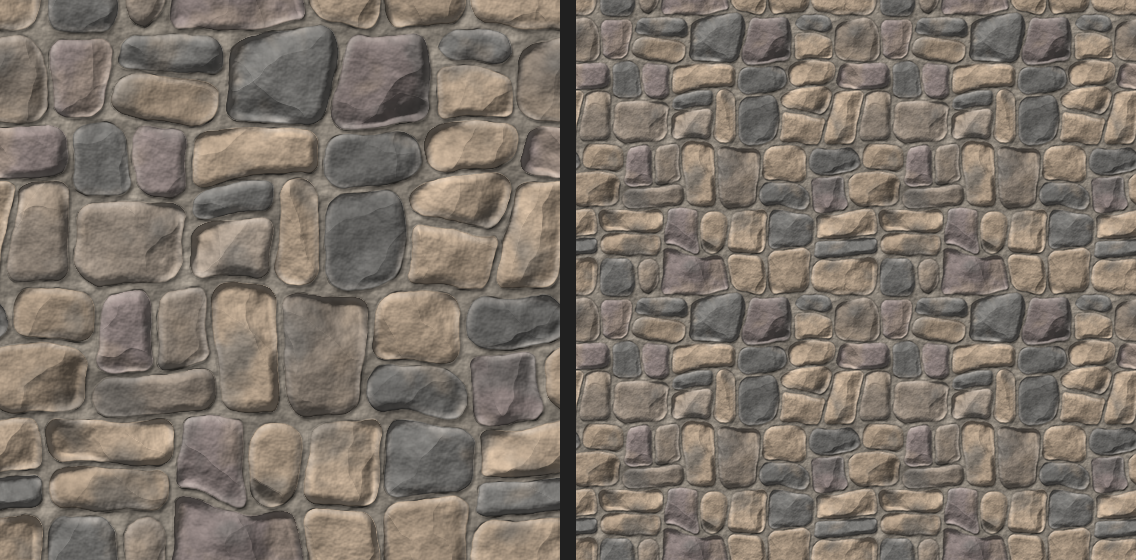
Left: one tile. Right: repeated 2 by 2.
Give the GLSL for this texture, as a WebGL 2 fragment shader.

```glsl
#version 300 es
precision highp float;
// Seamless wall of blocky, weathered field stones set in rough mortar.

uniform vec2 u_resolution;
out vec4 fragColor;

const float BANDS = 4.0;                          // main courses, each split further
const float SMALL_AREA = 0.020, LARGE_AREA = 0.052;
const float HALF_GAP = 0.0060;
const float BEVEL = 0.019, RISE = 0.0085;
const float FACET_SLOPE = 0.34;
const float STEP = 0.0015;                        // spacing of the slope samples
const uint SEED = 41u;
const vec3 LIGHT = vec3(-0.30, 0.56, 0.77);
const vec3 MORTAR = vec3(0.53, 0.50, 0.46);
const vec3 TAN = vec3(0.62, 0.55, 0.475);
const vec3 BROWN = vec3(0.54, 0.495, 0.45);
const vec3 SLATE = vec3(0.41, 0.405, 0.395);
const vec3 MAUVE = vec3(0.50, 0.455, 0.445);
const vec3 RIM = vec3(0.72, 0.69, 0.66);

struct Stone { float depth; uint id; vec2 local; };

uint hash(uvec2 v) {
  uint h = v.x * 1664525u + v.y * 22695477u + 101390u;
  h = (h ^ (h >> 16)) * 73244475u;
  h = (h ^ (h >> 15)) * 73244475u;
  return h ^ (h >> 16);
}

float random(uint id, uint channel) {
  return float(hash(uvec2(id, channel)) >> 8) / 16777216.0;
}

float cornerSlope(vec2 cell, vec2 offset, float period) {
  uvec2 c = uvec2(mod(cell, period));
  float angle = 6.28319 * random(hash(c), uint(period));
  return dot(vec2(cos(angle), sin(angle)), offset);
}

// Gradient noise that repeats over the unit square.
float noise(vec2 uv, float period) {
  vec2 p = uv * period, i = floor(p), f = p - i;
  vec2 w = f * f * f * (f * (f * 6.0 - 15.0) + 10.0), o = vec2(0, 1);
  float low = mix(cornerSlope(i, f, period), cornerSlope(i + o.yx, f - o.yx, period), w.x);
  float high = mix(cornerSlope(i + o, f - o, period), cornerSlope(i + 1.0, f - 1.0, period), w.x);
  return mix(low, high, w.y);
}

float fbm(vec2 uv, float period, int octaves) {
  float sum = 0.0, gain = 1.0;
  for (int i = 0; i < octaves; i++) {
    sum += gain * noise(uv, period);
    period *= 2.0;
    gain *= 0.5;
  }
  return sum;
}

float bandEdge(float row) {
  return (row + 0.4 * (random(uint(mod(row, BANDS)), SEED) - 0.5)) / BANDS;
}

// Cuts each band into stones by slanted random splits.
Stone findStone(vec2 uv) {
  vec2 p = uv + vec2(0.030, 0.045) * vec2(noise(uv, 3.0), noise(uv, 4.0))
              + 0.009 * vec2(noise(uv, 9.0), noise(uv, 10.0));
  float row = floor(p.y * BANDS);
  if (p.y < bandEdge(row)) row -= 1.0;
  else if (p.y >= bandEdge(row + 1.0)) row += 1.0;
  uint id = hash(uvec2(uint(mod(row, BANDS)), SEED + 1u));
  p.x = fract(p.x + random(id, 0u));

  vec2 lo = vec2(0.0, bandEdge(row)), hi = vec2(1.0, bandEdge(row + 1.0));
  vec2 fromLo = p - lo, fromHi = hi - p;
  for (int k = 0; k < 7; k++) {
    vec2 size = hi - lo, middle = 0.5 * (lo + hi);
    if (size.x * size.y < mix(SMALL_AREA, LARGE_AREA, random(id, 1u))) break;
    int axis = size.x > mix(0.85, 1.5, random(id, 10u)) * size.y ? 0 : 1;
    float cut = mix(lo[axis], hi[axis], mix(0.37, 0.63, random(id, 2u)));
    float slant = (random(id, 3u) - 0.5) * (axis == 0 ? 0.36 : 0.24);
    float side = p[axis] - cut - slant * (p[1 - axis] - middle[1 - axis]);
    if (side > 0.0) { lo[axis] = cut; fromLo[axis] = side; }
    else { hi[axis] = cut; fromHi[axis] = -side; }
    id = hash(uvec2(id, side > 0.0 ? 11u : 12u));
  }

  // Rounded corners and a worn outline.
  vec2 q = min(fromLo, fromHi) - HALF_GAP;
  float radius = mix(0.014, 0.042, random(id, 4u));
  float depth = radius - length(max(radius - q, 0.0)) + max(min(q.x, q.y) - radius, 0.0);
  depth += 0.005 * noise(uv, 20.0) + 0.0015 * noise(uv, 70.0);
  return Stone(depth, id, 0.5 * (fromLo - fromHi));
}

// Drop beyond a wavy crease, as if a piece had been struck off.
float facet(vec2 uv, Stone s, uint channel) {
  float angle = 6.28319 * random(s.id, channel);
  float reach = mix(0.005, 0.06, random(s.id, channel + 1u));
  float beyond = dot(s.local, vec2(cos(angle), sin(angle))) - reach
               + 0.035 * noise(uv, 12.0) + 0.007 * noise(uv, 41.0);
  return FACET_SLOPE * max(beyond, 0.0);
}

float heightAt(vec2 uv, Stone s) {
  float t = 1.0 - clamp(s.depth / BEVEL, 0.0, 1.0);
  vec2 tilt = vec2(random(s.id, 5u), random(s.id, 6u)) - 0.5;
  float face = RISE + 0.20 * dot(tilt, s.local) + 0.012 * fbm(uv, 7.0, 3)
             - facet(uv, s, 20u) - facet(uv, s, 30u);
  float mortar = 0.003 * fbm(uv, 30.0, 2) * smoothstep(0.0, -0.003, s.depth);
  return mortar + face * (1.0 - t * t) + 0.0008 * fbm(uv, 90.0, 2);
}

vec3 stoneColor(vec2 uv, Stone s) {
  float pick = random(s.id, 7u);
  vec3 base = pick < 0.38 ? TAN : pick < 0.62 ? BROWN : pick < 0.82 ? SLATE : MAUVE;
  base *= mix(0.93, 1.08, random(s.id, 8u));
  float stain = fbm(uv + random(s.id, 9u), 6.0, 4);
  base = mix(base, SLATE * 0.92, 0.60 * smoothstep(0.05, 0.50, stain));
  base = mix(base, TAN, 0.45 * smoothstep(0.08, 0.45, -stain));
  float rim = smoothstep(0.0, 0.003, s.depth) * smoothstep(0.014, 0.003, s.depth);
  return mix(base, RIM, rim * (0.28 + 0.3 * noise(uv, 15.0)));
}

void main() {
  vec2 uv = gl_FragCoord.xy / u_resolution;
  vec2 dx = vec2(STEP, 0.0), dy = vec2(0.0, STEP);
  Stone s = findStone(uv);
  float h = heightAt(uv, s);
  vec2 slope = vec2(heightAt(uv + dx, findStone(uv + dx)) - h,
                    heightAt(uv + dy, findStone(uv + dy)) - h) / STEP;
  float light = dot(normalize(vec3(-slope, 1.0)), LIGHT) / LIGHT.z;

  // Joints lie in the shade of the stones above them.
  float blur = max(0.0015, 1.0 / u_resolution.y);
  float inside = smoothstep(-blur, blur, s.depth);
  float shadow = smoothstep(-0.003, 0.006, findStone(uv + 0.013 * LIGHT.xy).depth);
  float contact = exp(min(s.depth, 0.0) / 0.004);
  vec3 joint = MORTAR * (1.0 + 0.25 * fbm(uv, 14.0, 4)) * (1.0 - 0.36 * shadow) * (1.0 - 0.20 * contact);

  vec3 color = mix(joint, stoneColor(uv, s), inside);
  color *= 1.0 + 0.11 * fbm(uv, 60.0, 3) + 0.13 * fbm(uv, 11.0, 3);
  color *= clamp(mix(1.0, light, 0.85), 0.50, 1.32);
  fragColor = vec4(color, 1.0);
}
```
